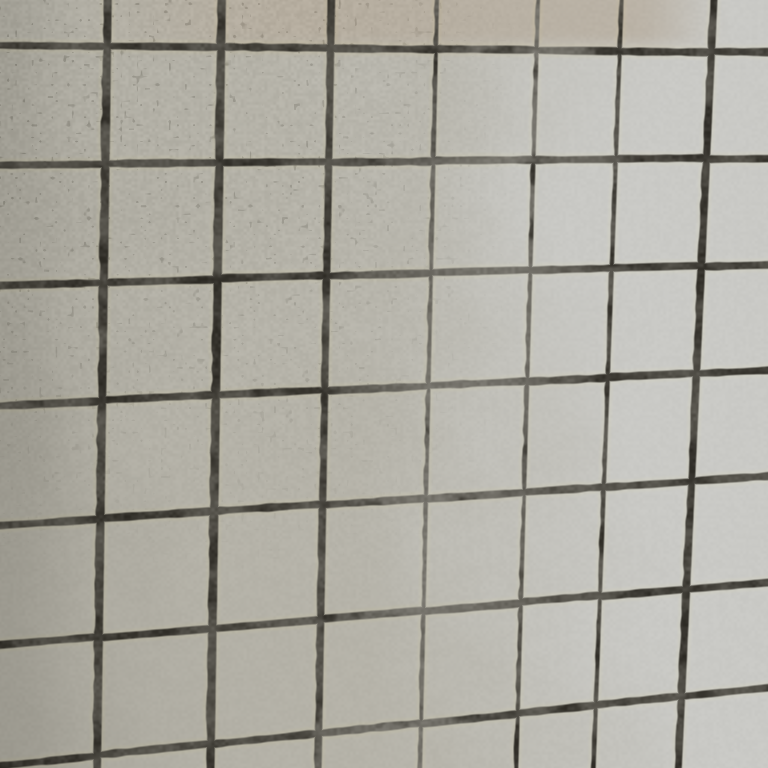
This texture is drawn by a three.js fragment shader. Its source:

```glsl
varying vec2 vUv;

const int JOINTS = 7;              // upright joints
const float FIRST_X = 0.133;       // first upright joint at mid height
const float PITCH_X = 0.1515;
const float SHRINK_X = 0.0033;     // columns narrow to the right
const float CUT_SHIFT = 0.017;     // one column is cut narrower
const vec2 TOP_Y = vec2(0.942, 0.932);     // top joint: left, right
const vec2 PITCH_Y = vec2(0.1565, 0.138);  // row height: left, right
const float THIN = 0.0028;         // joint half widths
const float THICK = 0.0056;
const float LEVEL = 0.0049;
const float SOFT = 0.0017;
const float WOBBLE = 0.0022;

const vec3 TILE_SHADE = vec3(0.60, 0.59, 0.55);
const vec3 TILE_MID = vec3(0.71, 0.70, 0.66);
const vec3 TILE_LIGHT = vec3(0.79, 0.79, 0.775);
const vec3 TILE_WARM = vec3(0.71, 0.67, 0.61);
const vec3 GROUT_DARK = vec3(0.20, 0.19, 0.165);
const vec3 GROUT_MID = vec3(0.34, 0.33, 0.30);
const vec3 GROUT_PALE = vec3(0.49, 0.48, 0.45);

float hash(vec2 p) {
  return fract(sin(dot(p, vec2(127.1, 311.7))) * 43758.5453);
}

float noise(vec2 p) {
  vec2 i = floor(p);
  vec2 f = fract(p);
  f = f * f * (3.0 - 2.0 * f);
  return mix(mix(hash(i), hash(i + vec2(1.0, 0.0)), f.x),
             mix(hash(i + vec2(0.0, 1.0)), hash(i + 1.0), f.x), f.y);
}

float fbm(vec2 p) {
  float sum = 0.0;
  float gain = 0.5;
  for (int k = 0; k < 4; k++) {
    sum += gain * noise(p);
    p = p * 2.03 + 7.1;
    gain *= 0.5;
  }
  return sum / 0.9375;
}

// Leaning upright joint i at height y
float jointX(float i, float y) {
  float x = FIRST_X + PITCH_X * i - SHRINK_X * i * i;
  float lean = 0.014 + 0.0009 * i * i;
  return x - CUT_SHIFT * step(4.5, i) + lean * (y - 0.5);
}

// x: distance to upright joint edge, y: column index
vec2 columns(vec2 p) {
  float edge = 1.0;
  float column = 0.0;
  for (int k = 0; k < JOINTS; k++) {
    float i = float(k);
    float dx = p.x - jointX(i, p.y);
    float ragged = noise(vec2(i * 9.3, p.y * 75.0)) - 0.5;
    float width = mix(THIN, THICK, smoothstep(0.9, 2.6, abs(i - 4.0)));
    edge = min(edge, abs(dx + ragged * WOBBLE * 0.5) - width - ragged * WOBBLE * 0.6);
    column += step(0.0, dx);
  }
  return vec2(edge, column);
}

// x: distance to level joint edge, y: row index
vec2 rows(vec2 p, float column) {
  float pitch = mix(PITCH_Y.x, PITCH_Y.y, p.x);
  float r = (mix(TOP_Y.x, TOP_Y.y, p.x) - p.y) / pitch;
  float nearest = floor(r + 0.5);
  float shift = (hash(vec2(column, nearest)) - 0.5) * WOBBLE;
  float ragged = noise(vec2(p.x * 60.0, nearest * 8.7)) - 0.5;
  float dy = (r - nearest) * pitch + shift;
  return vec2(abs(dy) - LEVEL - ragged * WOBBLE * 0.7, floor(r));
}

vec3 tileColor(vec2 p, vec2 id) {
  // Light rising to the right, shade at the left edge and lower left
  float light = 0.30 + 0.62 * p.x + 0.10 * (p.y - 0.5) * (1.0 - p.x);
  light -= 0.13 * (1.0 - smoothstep(0.0, 0.13, p.x));
  light += 0.10 * exp(-8.0 * dot(p - vec2(0.93, 0.62), p - vec2(0.93, 0.62)));
  light += 0.16 * (fbm(p * 7.0) - 0.5) + 0.04 * (hash(id) - 0.5);
  vec3 color = mix(TILE_SHADE, TILE_MID, smoothstep(0.0, 0.55, light));
  color = mix(color, TILE_LIGHT, smoothstep(0.52, 0.92, light));

  // Warm reflection along the top
  float warm = smoothstep(0.92, 0.96, p.y) * smoothstep(0.05, 0.4, p.x);
  color = mix(color, TILE_WARM, 0.75 * warm * (1.0 - smoothstep(0.82, 0.96, p.x)));

  // Fine grain and speckles, strongest at upper left
  float rough = (1.0 - smoothstep(0.35, 0.75, p.x)) * smoothstep(0.15, 0.8, p.y);
  color += (noise(p * 260.0) - 0.5) * mix(0.018, 0.045, rough);
  float speck = smoothstep(0.81, 0.95, noise(p * 190.0 + 31.0));
  return color - speck * rough * 0.10;
}

vec3 groutColor(vec2 p) {
  float wear = fbm(p * vec2(23.0, 27.0) + 4.0);
  vec3 color = mix(GROUT_DARK, GROUT_MID, smoothstep(0.25, 0.70, wear));
  // Pale glare band leaning across the wall
  float band = (p.x - 0.52 - 0.17 * p.y) / 0.14;
  float glare = exp(-band * band) * smoothstep(0.15, 0.5, wear);
  color = mix(color, GROUT_PALE, 0.85 * glare);
  return color + (noise(p * 220.0) - 0.5) * 0.07;
}

void main() {
  vec2 column = columns(vUv);
  vec2 row = rows(vUv, column.y);
  float edge = min(column.x, row.x);
  vec3 tile = tileColor(vUv, vec2(column.y, row.y));
  // Faint warm rim beside the joints
  float rim = 1.0 - smoothstep(0.001, 0.007, edge);
  tile += rim * vec3(0.015, 0.012, -0.010);
  float cover = smoothstep(-SOFT, SOFT, edge);
  gl_FragColor = vec4(mix(groutColor(vUv), tile, cover), 1.0);
}
```
